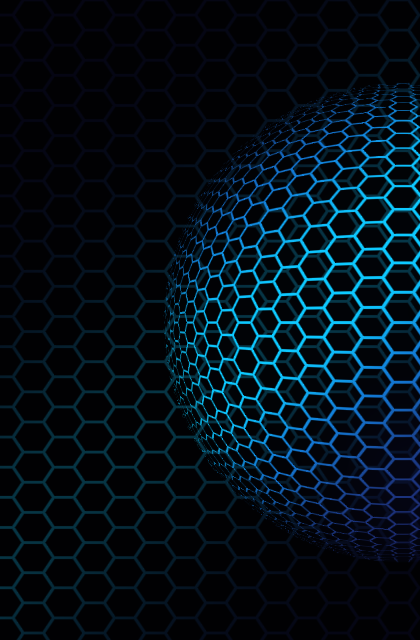
Write a Shadertoy shader that draws this background.

```glsl
// Distance to the nearest edge of a flat-topped honeycomb, cell height 1
float hexEdge(vec2 p) {
    vec2 tile = vec2(1.7320508, 1.0);
    vec2 a = mod(p, tile) - 0.5 * tile;
    vec2 b = mod(p + 0.5 * tile, tile) - 0.5 * tile;
    vec2 cell = abs(dot(a, a) < dot(b, b) ? a : b);
    return 0.5 - max(cell.y, dot(cell, vec2(0.8660254, 0.5)));
}

// Smooth line whose coverage stays even when cells become tiny
float hexLine(vec2 p, float halfWidth) {
    float d = hexEdge(p);
    float blur = max(0.75 * fwidth(d), 0.008);
    float line = 1.0 - smoothstep(halfWidth - blur, halfWidth + blur, d);
    return line * min(1.0, 1.5 * halfWidth / blur);
}

void mainImage(out vec4 fragColor, in vec2 fragCoord) {
    vec2 p = fragCoord / iResolution.y;
    float pixel = 1.0 / iResolution.y;

    // Diagonal band of light, rising from the lower left
    float across = dot(p, vec2(-0.606, 0.796)) - 0.13;
    float glow = exp(-across * across / 0.05);

    // Flat honeycomb behind the globe
    vec3 color = vec3(0.004, 0.005, 0.013);
    vec3 wallColor = mix(vec3(0.018, 0.02, 0.075), vec3(0.025, 0.21, 0.27), glow);
    vec2 wall = (p - vec2(0.0521, 0.4584)) / vec2(0.0549, 0.0471);
    color = mix(color, wallColor, hexLine(wall, 0.046));

    // Globe: angle from its axis, unrolled onto a plane
    vec2 ball = (p - vec2(0.630, 0.496)) / 0.374;
    float radius = length(ball);
    float r = clamp(radius, 0.0001, 0.999);
    float depth = sqrt(1.0 - r * r);
    vec2 unrolled = ball / max(radius, 0.0001) * tan(0.6 * asin(r)) / 0.6;
    float mesh = hexLine(unrolled / vec2(0.149, 0.127) + vec2(0.0, 0.5), 0.05);
    float inside = 1.0 - smoothstep(1.0 - 3.0 * pixel, 1.0 + 3.0 * pixel, radius);

    // Indigo haze low on the right
    vec2 haze = p - vec2(0.66, 0.24);
    color += inside * vec3(0.012, 0.014, 0.06) * exp(-dot(haze, haze) / 0.02);

    // Mesh runs from indigo through blue to cyan, dimmer at the rim
    vec3 meshColor = mix(vec3(0.11, 0.17, 0.45), vec3(0.07, 0.47, 0.83), smoothstep(0.0, 0.6, glow));
    meshColor = mix(meshColor, vec3(0.05, 0.78, 0.99), smoothstep(0.5, 1.0, glow));
    meshColor *= mix(0.5, 1.0, smoothstep(0.0, 0.6, depth));
    color = mix(color, meshColor, mesh * inside);

    // Soft light spilling around the brightest lines
    color += inside * depth * glow * vec3(0.0, 0.008, 0.014);

    fragColor = vec4(color, 1.0);
}
```
